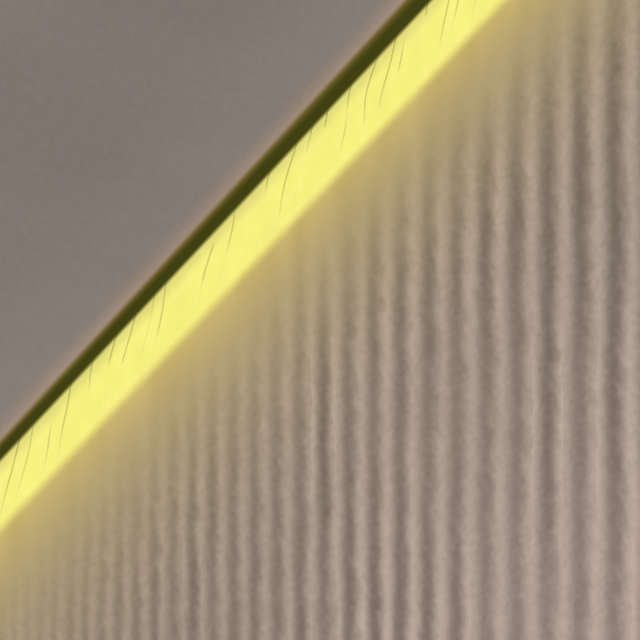
A three.js fragment shader for this texture:

```glsl
// A lit diagonal strip under a dark edge, shining down on a ribbed panel.
// Three sloping lines split the plane; the glow decays below the strip, and
// a logarithmic phase makes the vertical ribs widen from left to right.
#define RIB_COUNT 28.57
#define RIB_SPREAD 1.734
#define RIB_DEPTH 0.115
#define GLOW_REACH 0.15
#define GRAIN 0.035
#define WALL vec3(0.495, 0.462, 0.438)
#define PANEL vec3(0.575, 0.518, 0.475)
#define GLOW vec3(0.80, 0.71, 0.42)
#define STRIP vec3(0.97, 0.945, 0.51)
#define EDGE_DARK vec3(0.25, 0.25, 0.07)
#define EDGE_LIGHT vec3(0.42, 0.37, 0.16)

varying vec2 vUv;

float hash(vec2 p) {
  vec3 q = fract(vec3(p.xyx) * 0.1031);
  q += dot(q, q.yzx + 33.33);
  return fract((q.x + q.y) * q.z);
}

float noise(vec2 p) {
  vec2 cell = floor(p);
  vec2 f = fract(p);
  f = f * f * (3.0 - 2.0 * f);
  return mix(mix(hash(cell), hash(cell + vec2(1.0, 0.0)), f.x),
             mix(hash(cell + vec2(0.0, 1.0)), hash(cell + 1.0), f.x), f.y);
}

float fbm(vec2 p) {
  float sum = 0.0;
  float weight = 0.5;
  for (int i = 0; i < 3; i++) {
    sum += weight * (noise(p) - 0.5);
    p = p * 2.03 + 17.0;
    weight *= 0.5;
  }
  return sum;
}

// Height of the point above a sloping line.
float above(vec2 p, float start, float slope) {
  return p.y - start - slope * p.x;
}

vec3 wallColor(vec2 p, float rise) {
  vec3 c = WALL + 0.035 * fbm(p * vec2(3.0, 6.0));
  c += vec3(0.03, 0.025, 0.02) * (1.0 - smoothstep(0.0, 0.35, rise));
  // warm fringe along the edge
  c += vec3(0.10, 0.06, 0.02) * exp(-rise * rise / 0.0006);
  return c + 0.012 * (noise(p * 150.0) - 0.5);
}

vec3 panelColor(vec2 p, float drop) {
  float glow = exp(-drop / GLOW_REACH);
  float lit = smoothstep(0.15, 1.0, p.x) * smoothstep(0.85, 0.0, p.y);
  vec3 c = mix(PANEL + vec3(0.07, 0.06, 0.065) * lit, GLOW, glow);

  // ribs, faint inside the glow and rough along their sides
  float rough = fbm(vec2(p.x * 55.0, p.y * 38.0 + p.x * 30.0));
  float x = p.x + 0.009 * rough + 0.005 * (noise(p * vec2(9.0, 5.0)) - 0.5);
  float phase = RIB_COUNT * log(1.0 + RIB_SPREAD * max(x, 0.0));
  float wave = -cos(6.2832 * phase);
  float variation = 0.7 + 0.6 * noise(vec2(floor(phase + 0.5), p.y * 3.0));
  float depth = RIB_DEPTH * smoothstep(0.02, 0.38, drop);
  depth *= mix(0.35, 1.0, smoothstep(0.05, 0.55, p.x)) * variation;
  c += depth * (wave * 0.75 - 0.08) * vec3(1.0, 0.93, 0.86);

  // slanted grain and soft vertical streaks
  float fine = noise(vec2(p.x * 150.0 - p.y * 70.0, p.y * 130.0 + p.x * 50.0)) - 0.5;
  c += GRAIN * (fine + rough) * smoothstep(-0.02, 0.3, drop);
  c += 0.045 * glow * (noise(vec2(p.x * 45.0, p.y * 5.0)) - 0.5);
  return c;
}

vec3 stripColor(vec2 p, float drop) {
  // thin leaning strands
  float lean = p.x * 42.0 - p.y * 9.0 + 0.5 * noise(p * 14.0);
  float id = floor(lean);
  float offset = 0.25 + 0.5 * hash(vec2(id, 4.0));
  float strand = 1.0 - smoothstep(0.02, 0.09, abs(fract(lean) - offset));
  strand *= smoothstep(0.3, 0.7, noise(vec2(id * 3.0, p.y * 22.0)));
  strand *= 1.0 - smoothstep(0.04, 0.10, drop);
  vec3 c = STRIP + 0.04 * fbm(p * vec2(60.0, 25.0));
  c -= vec3(0.09, 0.09, 0.03) * (1.0 - smoothstep(0.0, 0.035, drop));
  return c - vec3(0.13, 0.13, 0.09) * strand;
}

void main() {
  vec2 p = vUv;
  float wallRise = above(p, 0.310, 1.088);
  float edgeRise = above(p, 0.280, 1.0675);
  float stripRise = above(p, 0.173, 1.050);

  // panel, then the strip, the dark edge and the wall over it
  vec3 color = panelColor(p, max(-stripRise, 0.0));
  color = mix(color, stripColor(p, -edgeRise), smoothstep(-0.016, 0.014, stripRise));
  float across = clamp(edgeRise / max(edgeRise - wallRise, 0.01), 0.0, 1.0);
  vec3 edge = mix(EDGE_DARK, EDGE_LIGHT, smoothstep(0.5, 1.0, across));
  color = mix(color, edge, smoothstep(-0.006, 0.006, edgeRise));
  color = mix(color, wallColor(p, max(wallRise, 0.0)), smoothstep(-0.007, 0.007, wallRise));
  gl_FragColor = vec4(clamp(color, 0.0, 1.0), 1.0);
}
```
